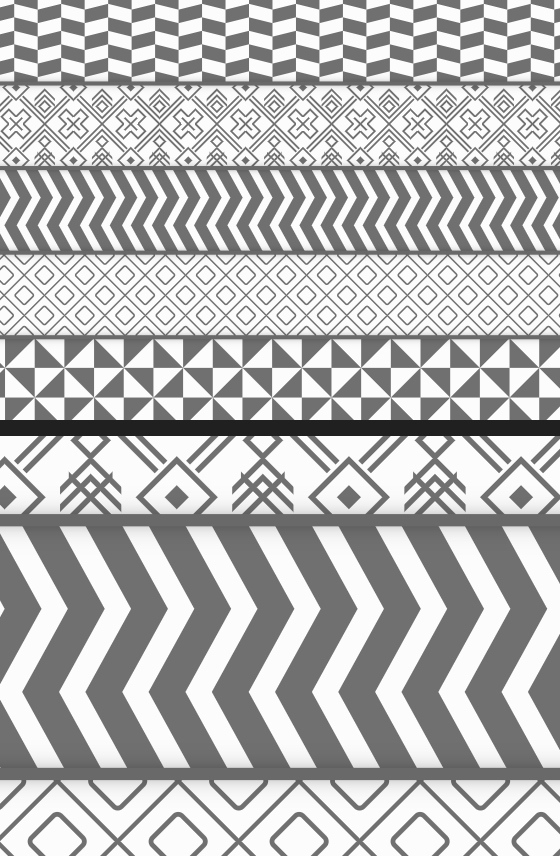
Top: the whole. Bottom: its middle third, enlarged.
This pattern is drawn by a WebGL 2 fragment shader. Its source:

```glsl
#version 300 es
precision highp float;
// Five stacked ribbons of grey and white geometric ornament, split by shaded bars.

#define DESIGN_HEIGHT 576.0   // design units down the canvas
#define BAND_PITCH 116.0      // spacing of the bars
#define FIRST_BAR 114.5       // centre of the top bar
#define BAR_HALF 2.8
#define COLUMN_WIDTH 32.2     // slanted bricks
#define TRIBAL_PITCH 78.7
#define TRIBAL_LINE 1.25      // half width
#define CHEVRON_PITCH 28.9
#define LATTICE_PITCH 55.3
#define PINWHEEL_PITCH 81.4
#define SHADOW 0.15

uniform vec2 u_resolution;
out vec4 outColor;

const vec3 PAPER = vec3(0.99);
const vec3 INK = vec3(0.44);
const vec3 BAR_INK = vec3(0.41);
const float DIAGONAL = 0.70711;

float pixel; // one pixel in design units

float fill(float d) { return clamp(0.5 - d / pixel, 0.0, 1.0); }
float stroke(float d, float halfWidth) { return fill(abs(d) - halfWidth); }
float softSign(float d) { return clamp(2.0 * d / pixel, -1.0, 1.0); }

// Signed wave, positive in the middle half of each period
float wave(float x, float period) {
    return period * 0.25 - abs(mod(x, period) - period * 0.5);
}

// Distance from the centre of a square of half diagonal r, standing on a corner
float diamond(vec2 p, float r) { return (abs(p.x) + abs(p.y) - r) * DIAGONAL; }

float slantedBricks(vec2 p) {
    float pair = 2.0 * COLUMN_WIDTH;
    float x = p.x - 19.5;
    float zig = abs(mod(x, pair) - COLUMN_WIDTH) / COLUMN_WIDTH;
    float column = wave(x + COLUMN_WIDTH * 0.5, pair);
    float row = wave(p.y + 8.0 * zig + 14.5, 37.0);
    return 0.5 + 0.5 * softSign(column) * softSign(row);
}

float tribal(vec2 p) {
    vec2 q = p - vec2(22.0, 170.0);
    float halfPitch = TRIBAL_PITCH * 0.5;
    float u = abs(mod(q.x + halfPitch, TRIBAL_PITCH) - halfPitch);
    float v = abs(q.y);
    float w = halfPitch - u;

    // Outlined diagonal cross with a small X inside
    float along = (u + v) * DIAGONAL;
    float across = abs(u - v) * DIAGONAL;
    float arms = max(across - 7.0, along - 21.0);
    float ink = stroke(arms, TRIBAL_LINE);
    // hide the inner parts of the arm outlines where the arms overlap
    ink *= step(7.0, along);
    ink = max(ink, fill(max(across - TRIBAL_LINE, along - 12.0)));

    // Double trellis, broken around the solid diamonds
    float trellis = max(stroke((u + v - halfPitch) * DIAGONAL, TRIBAL_LINE),
                        stroke((u + v - halfPitch - 8.0) * DIAGONAL, TRIBAL_LINE));
    vec2 gem = vec2(u, v - 50.0);
    ink = max(ink, trellis * fill(-diamond(gem, 21.0)));
    ink = max(ink, fill(diamond(gem, 5.5)));
    ink = max(ink, stroke(diamond(gem, 17.0), TRIBAL_LINE));

    // Little diamonds, chevrons and crosses between the large motifs
    ink = max(ink, stroke(diamond(vec2(w, v - 24.0), 7.5), TRIBAL_LINE));
    float lean = q.y < 0.0 ? v + w - 39.0 : v - w - 33.0;
    float chevrons = max(stroke(lean * DIAGONAL, TRIBAL_LINE),
                         stroke((lean - 8.0) * DIAGONAL, TRIBAL_LINE));
    ink = max(ink, chevrons * fill(w - 14.0));
    float tick = stroke((w - abs(v - 50.0)) * DIAGONAL, TRIBAL_LINE) * fill(w - 10.0);
    return max(ink, q.y > 0.0 ? tick : 0.0);
}

float chevronStripes(vec2 p) {
    float bend = abs(mod(p.y - 271.0, 76.0) - 38.0);  // peaks on the fold lines
    float stripe = wave(p.x - 0.55 * bend, CHEVRON_PITCH);
    return fill((-stripe - 1.2) * 0.876);
}

float lattice(vec2 p) {
    vec2 q = p - vec2(33.3, 405.0);
    vec2 turned = vec2(q.x + q.y, q.x - q.y);
    vec2 cell = abs(mod(turned + LATTICE_PITCH * 0.5, LATTICE_PITCH) - LATTICE_PITCH * 0.5);
    float edge = (LATTICE_PITCH * 0.5 - max(cell.x, cell.y)) * DIAGONAL;
    vec2 corner = cell * DIAGONAL - 7.0;
    float box = length(max(corner, 0.0)) + min(max(corner.x, corner.y), 0.0) - 2.5;
    return max(stroke(edge, 1.0), stroke(box, 1.1));
}

float pinwheels(vec2 p) {
    vec2 q = mod(p - vec2(88.3, 504.5) + PINWHEEL_PITCH * 0.5, PINWHEEL_PITCH) - PINWHEEL_PITCH * 0.5;
    vec2 a = abs(q);
    vec2 side = sign(q) * min(a, PINWHEEL_PITCH * 0.5 - a);
    return 0.5 + 0.5 * softSign(side.x) * softSign(side.y) * softSign((a.x - a.y) * DIAGONAL);
}

void main() {
    pixel = DESIGN_HEIGHT / u_resolution.y;
    vec2 p = vec2(gl_FragCoord.x, u_resolution.y - gl_FragCoord.y) * pixel;

    // Choose the ribbon
    float band = floor((p.y - FIRST_BAR) / BAND_PITCH) + 1.0;
    float ink = band < 0.5 ? slantedBricks(p) : band < 1.5 ? tribal(p)
              : band < 2.5 ? chevronStripes(p) : band < 3.5 ? lattice(p) : pinwheels(p);

    // Bars and their soft shadows
    float nearest = clamp(floor((p.y - FIRST_BAR) / BAND_PITCH + 0.5), 0.0, 3.0);
    float bar = abs(p.y - FIRST_BAR - nearest * BAND_PITCH) - BAR_HALF;
    vec3 color = mix(PAPER, INK, ink) * (1.0 - SHADOW * exp(-max(bar, 0.0) / 3.5));
    outColor = vec4(mix(color, BAR_INK, fill(bar)), 1.0);
}
```
